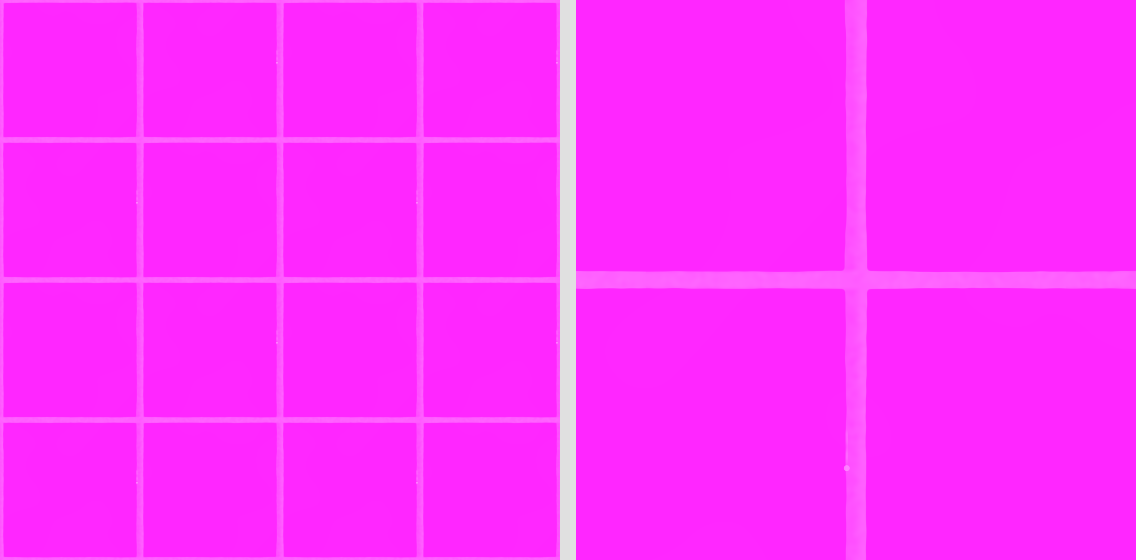
Left: the whole. Right: its middle third, enlarged.
Give the GLSL for this pattern, as a Shadertoy shader.

```glsl
// Flat magenta square tiles, four by four, split by thin paler grout.
// Grout is the distance to the nearest grid line, with wobbling edges, fine grain
// and small chips; the wear repeats on a diagonal lattice, so it wraps seamlessly.

const float TILES = 4.0;
const vec3 TILE_COLOR = vec3(1.0, 0.15, 1.0);
const vec3 GROUT_COLOR = vec3(1.0, 0.38, 1.0);
const vec3 GROUT_SHADE = vec3(1.0, 0.31, 1.0);
const vec3 CHIP_COLOR = vec3(1.0, 0.56, 1.0);
// Lengths below are in tile widths
const float HALF_WIDTH_V = 0.0245;
const float HALF_WIDTH_H = 0.0205;
const float WOBBLE = 0.005;
const float CORNER = 0.010;
const float GRAIN = 0.035;
const vec2 CHIP_OFFSET = vec2(-0.022, 0.552);
const float CHIP_RADIUS = 0.007;

float hash(vec2 p) {
    p = fract(p * vec2(0.1031, 0.1137));
    p += dot(p, p.yx + 33.33);
    return fract((p.x + p.y) * p.x * 17.3);
}

// Value noise that wraps after `period` lattice cells
float noise(vec2 p, float period) {
    vec2 i = floor(p), f = fract(p);
    f = f * f * (3.0 - 2.0 * f);
    vec2 a = mod(i, period), b = mod(i + 1.0, period);
    return mix(mix(hash(a), hash(vec2(b.x, a.y)), f.x),
               mix(hash(vec2(a.x, b.y)), hash(b), f.x), f.y);
}

// Noise shared by all tiles of the same checkerboard parity
float wearNoise(vec2 p, float freq) {
    vec2 diagonal = 0.5 * vec2(p.x + p.y, p.x - p.y);
    return noise(diagonal * freq, freq) - 0.5;
}

// Smooth minimum rounds the tile corners
float roundedUnion(float a, float b, float r) {
    float h = max(r - abs(a - b), 0.0) / r;
    return min(a, b) - 0.25 * h * h * r;
}

void mainImage(out vec4 fragColor, in vec2 fragCoord) {
    vec2 p = fragCoord / iResolution.xy * TILES;
    float aa = TILES / min(iResolution.x, iResolution.y);

    // Signed offsets from the nearest vertical and horizontal grout lines
    vec2 line = floor(p + 0.5);
    vec2 offset = p - line;
    float wobble = WOBBLE * (wearNoise(p, 12.0) + 0.5 * wearNoise(p + 0.37, 48.0));
    float distV = abs(offset.x) - HALF_WIDTH_V + wobble;
    float distH = abs(offset.y) - HALF_WIDTH_H + 0.6 * wobble;
    float grout = 1.0 - smoothstep(-0.7 * aa, 0.7 * aa, roundedUnion(distV, distH, CORNER));

    // Vertical joints are shaded on the left and lit on the right
    float lit = smoothstep(-0.012, 0.022, offset.x);
    vec3 vertical = mix(GROUT_SHADE, GROUT_COLOR, lit);
    float inH = 1.0 - smoothstep(-0.008, 0.008, distH);
    vec3 groutColor = mix(vertical, GROUT_COLOR, inH);
    groutColor.g += GRAIN * (wearNoise(p, 96.0) + 0.5 * wearNoise(p, 24.0));

    // Barely visible cloudiness on the tile faces
    vec3 color = TILE_COLOR;
    color.g += 0.006 * wearNoise(p, 6.0);
    color = mix(color, groutColor, grout);

    // A chip on every second joint, with a thin worn rim above it
    float row = floor(p.y);
    float chipped = mod(line.x + row, 2.0);
    vec2 fromChip = vec2(offset.x, p.y - row) - CHIP_OFFSET;
    float chip = 1.0 - smoothstep(-0.5 * aa, 0.5 * aa, length(fromChip) - CHIP_RADIUS);
    float rim = 1.0 - smoothstep(0.002, 0.002 + aa, abs(fromChip.x));
    rim *= smoothstep(0.0, 0.03, fromChip.y) * (1.0 - smoothstep(0.12, 0.2, fromChip.y));
    rim *= smoothstep(-0.1, 0.3, wearNoise(p, 40.0));
    color = mix(color, CHIP_COLOR, chipped * max(0.8 * chip, 0.35 * rim));

    fragColor = vec4(clamp(color, 0.0, 1.0), 1.0);
}
```
